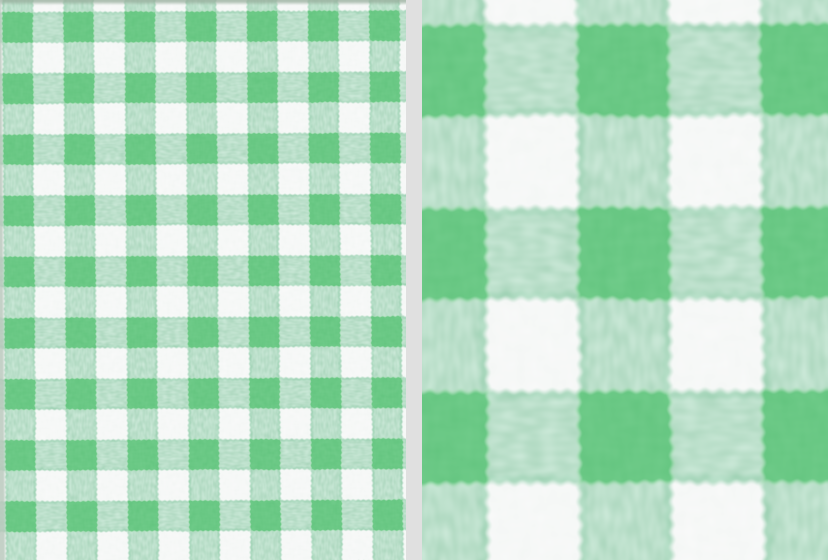
Left: the whole. Right: its middle third, enlarged.
Give the GLSL for this pattern, as a WebGL 1 fragment shader.

```glsl
precision highp float;

uniform vec2 u_resolution;

#define PERIOD 0.1092               // one dark and one light stripe, in canvas heights
#define ORIGIN vec2(0.0036, 0.0216) // first dark stripe, from the top left
#define SKEW vec2(0.0068, -0.0045)  // lean of the columns and of the rows
#define DUTY 0.503                  // dark share of a period
#define EDGE 0.020                  // half width of the soft stripe edge, in periods
#define THREADS 24.0                // threads per period
#define MOTTLE 0.055                // unevenness of the mixed cells
#define WHITE vec3(0.965, 0.972, 0.968)
#define PALE vec3(0.735, 0.877, 0.795)
#define GREEN vec3(0.415, 0.785, 0.520)
#define SHADE vec3(0.59, 0.68, 0.61)

const float TAU = 6.2831853;

vec2 hashGradient(vec2 cell) {
  vec3 q = fract(vec3(cell.xyx) * vec3(0.1031, 0.1030, 0.0973));
  q += dot(q, q.yzx + 33.33);
  float angle = TAU * fract((q.x + q.y) * q.z);
  return vec2(cos(angle), sin(angle));
}

float gradientNoise(vec2 p) {
  vec2 i = floor(p);
  vec2 f = p - i;
  vec2 w = f * f * f * (f * (f * 6.0 - 15.0) + 10.0);
  vec2 e = vec2(0.0, 1.0);
  float a = dot(hashGradient(i), f);
  float b = dot(hashGradient(i + e.yx), f - e.yx);
  float c = dot(hashGradient(i + e.xy), f - e.xy);
  float d = dot(hashGradient(i + e.yy), f - e.yy);
  return mix(mix(a, b, w.x), mix(c, d, w.x), w.y);
}

// Signed distance into the dark stripe, in periods
float stripeDepth(float t) {
  return 0.5 * DUTY - abs(fract(t - 0.5 * DUTY + 0.5) - 0.5);
}

void main() {
  vec2 p = gl_FragCoord.xy / u_resolution.y;
  p.y = 1.0 - p.y;

  // Slightly leaning cloth coordinates, one unit per repeat
  vec2 cloth = (p - ORIGIN + p.yx * -SKEW) / PERIOD;

  // Stripe edges step with the crossing threads and wander a little
  vec2 ripple = 0.006 * sin(TAU * THREADS * 0.5 * cloth.yx);
  ripple += 0.014 * vec2(gradientNoise(cloth * 3.0), gradientNoise(cloth * 3.0 + 41.0));
  vec2 t = cloth + ripple;
  float soft = max(EDGE, 0.7 / (u_resolution.y * PERIOD));
  vec2 depth = vec2(stripeDepth(t.x), stripeDepth(t.y));
  vec2 dyed = smoothstep(-soft, soft, depth);

  // Overlap of the two stripe directions
  float both = dyed.x * dyed.y;
  float mixed = dyed.x + dyed.y - 2.0 * both;
  vec3 color = mix(WHITE, PALE, mixed);
  color = mix(color, GREEN, both);

  // Blotches and short thread slubs, strongest where colours mix
  float blotch = gradientNoise(cloth * 11.0 + 7.0);
  float across = gradientNoise(cloth * vec2(9.0, THREADS) + 19.0);
  float along = gradientNoise(cloth * vec2(THREADS, 9.0) + 53.0);
  float grain = 0.7 * blotch + 0.9 * mix(across, along, 0.5 + 0.5 * (dyed.x - dyed.y));
  float strength = MOTTLE * (0.18 + 0.82 * mixed + 0.25 * both);
  color += grain * strength * vec3(1.3, 0.75, 1.1);

  // Thin denser seam on the rim of each mixed cell
  vec2 rim = exp(-pow((depth - 0.025) / 0.022, vec2(2.0)));
  color -= 0.045 * mixed * max(rim.x, rim.y) * vec3(1.2, 0.5, 0.9);

  // Shaded folds along the top and left borders
  float leftEdge = p.x - SKEW.x * p.y;
  float topFold = 1.0 - smoothstep(0.001, 0.011, p.y);
  float leftFold = 1.0 - smoothstep(-0.001, 0.006, leftEdge);
  color = mix(color, SHADE, 0.75 * topFold);
  color = mix(color, mix(SHADE, WHITE, 0.35), 0.8 * leftFold);

  gl_FragColor = vec4(clamp(color, 0.0, 1.0), 1.0);
}
```
